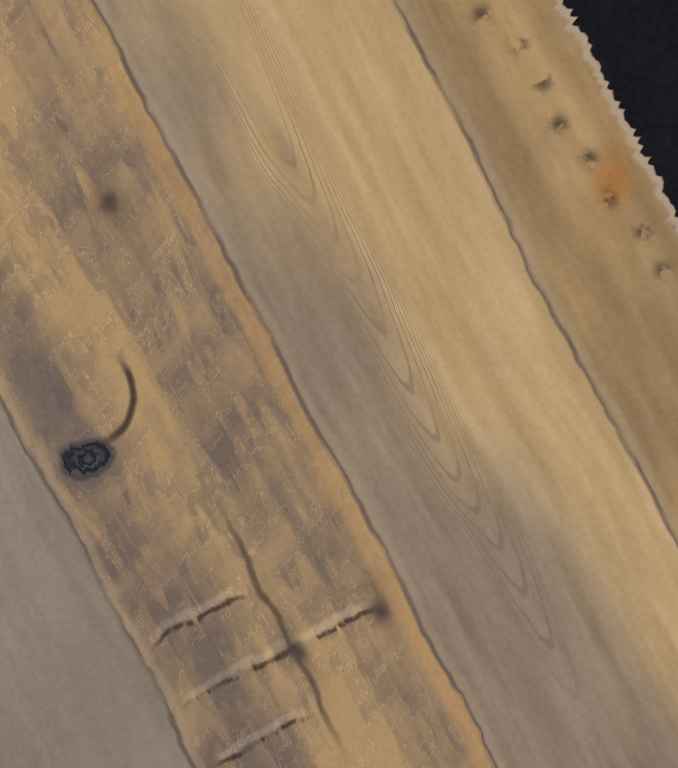
Give the GLSL for this texture, as a WebGL 1 fragment shader.

```glsl
precision highp float;
uniform vec2 u_resolution;

float hash(vec2 p) {
  return fract(sin(dot(p, vec2(127.1, 311.7))) * 43758.5453);
}

float noise(vec2 p) {
  vec2 i = floor(p), f = fract(p);
  f = f * f * (3.0 - 2.0 * f);
  return mix(mix(hash(i), hash(i + vec2(1.0, 0.0)), f.x),
             mix(hash(i + vec2(0.0, 1.0)), hash(i + 1.0), f.x), f.y);
}

float fbm(vec2 p) {
  float sum = 0.0, amp = 0.52;
  for (int i = 0; i < 5; i++) {
    sum += amp * noise(p);
    p = p * 2.03 + 17.1;
    amp *= 0.5;
  }
  return sum;
}

// Soft line of half width w around d = 0
float stroke(float d, float w) {
  float soft = w + 1.0 / u_resolution.y;
  return 1.0 - smoothstep(0.2 * w, soft + 0.3 * w, abs(d));
}

// Soft window between a and b
float span(float x, float a, float b, float soft) {
  return smoothstep(a - soft, a + soft, x) * (1.0 - smoothstep(b - soft, b + soft, x));
}

// Long smudge along the grain, size in (across, along)
float smudge(vec2 d, vec2 size) {
  d /= size;
  return exp(-dot(d, d));
}

// Weathered plank with curly figure, knots and cracks
vec3 rusticPlank(vec2 p, vec2 q, float grain, float blotch) {
  float curl = fbm(p * vec2(38.0, 30.0) + 5.0 * blotch + 3.0 * grain);
  float bands = 0.5 + 0.5 * cos((q.x - 0.32) * 25.1);
  float dark = 0.14 + 0.52 * bands + 1.3 * (blotch - 0.5) + 0.9 * (curl - 0.5)
             + 0.8 * (grain - 0.5) - 0.3 * smoothstep(0.45, 0.8, q.y);
  vec3 col = mix(vec3(0.67, 0.55, 0.40), vec3(0.44, 0.38, 0.34), clamp(dark, 0.0, 1.0));
  col += 0.07 * stroke(curl - 0.56, 0.02) * vec3(1.0, 0.85, 0.6);
  float wobble = 0.02 * (fbm(q * 22.0) - 0.5);

  // Cracks across and along the plank
  for (int i = 0; i < 3; i++) {
    float f = float(i);
    float d = q.y - 0.05 + 0.09 * f + wobble;
    float reach = span(q.x, 0.29, f == 1.0 ? 0.60 : 0.43, 0.02);
    col = mix(col, vec3(0.23, 0.18, 0.15), 0.75 * reach * stroke(d, 0.003) * smoothstep(0.3, 0.55, curl));
    col += 0.08 * reach * stroke(d - 0.009, 0.006);
  }
  float split = stroke(q.x - 0.463 + wobble, 0.005) * span(q.y, -0.16, 0.14, 0.06);
  col = mix(col, vec3(0.28, 0.23, 0.20), 0.65 * split);

  // Small knots
  for (int i = 0; i < 3; i++) {
    float f = float(i);
    vec2 d = q - vec2(0.53 + 0.08 * sin(4.0 * f), 0.582 - 0.63 * min(f, 1.0)) + wobble;
    col = mix(col, vec3(0.20, 0.17, 0.16), 0.85 * smudge(d, vec2(0.010, 0.013)));
    col = mix(col, vec3(0.37, 0.31, 0.28), 0.5 * smudge(d, vec2(0.018, 0.05)));
  }

  // Large knot with its stain and bark arc
  col = mix(col, vec3(0.37, 0.34, 0.34), 0.65 * smudge(q - vec2(0.31, 0.41), vec2(0.04, 0.09)));
  vec2 k = p - vec2(0.115, 0.401);
  float r = length(vec2(k.x, 1.4 * k.y - 0.3 * k.x)) + 0.035 * (curl - 0.5);
  float rings = 0.5 + 0.5 * sin(r * 420.0 + 9.0 * curl);
  vec3 knot = mix(vec3(0.14, 0.15, 0.17), vec3(0.36, 0.35, 0.36), rings * curl);
  col = mix(col, knot, 1.0 - smoothstep(0.030, 0.048, r));
  float arc = stroke(length(p - vec2(0.10, 0.485)) - 0.074 + 0.3 * wobble, 0.005);
  arc *= span(p.y, 0.425, 0.525, 0.015) * step(0.1, p.x);
  col = mix(col, vec3(0.21, 0.18, 0.16), 0.8 * arc);

  // Golden strip beside the seam
  return mix(col, vec3(0.68, 0.53, 0.37), 0.6 * span(q.x, 0.618, 0.66, 0.008) * smoothstep(0.2, 0.5, grain));
}

// Tan plank with nested arches in the grain
vec3 archedPlank(vec2 q, float grain, float blotch) {
  float gold = smoothstep(0.70, 0.97, q.x + 0.22 * (q.y - 0.1) + 0.22 * (blotch - 0.5));
  vec3 col = mix(vec3(0.53, 0.465, 0.40), vec3(0.71, 0.595, 0.435), gold);
  col += 0.13 * (grain - 0.5);
  float ds = q.x - 0.80 + 0.02 * (blotch - 0.5);
  float v = q.y - 150.0 * ds * ds + 0.08 * (blotch - 0.5) + 0.03 * grain;
  float arches = smoothstep(0.55, 1.0, sin(v * 95.0)) * span(v, -0.25, 0.55, 0.08);
  arches *= 1.0 - smoothstep(0.03, 0.09, abs(ds));
  col = mix(col, vec3(0.43, 0.375, 0.33), 0.45 * arches * smoothstep(0.25, 0.6, grain));
  return mix(col, vec3(0.42, 0.37, 0.33), 0.4 * smudge(q - vec2(0.798, 0.54), vec2(0.013, 0.05)));
}

// Golden plank with a row of dark flecks
vec3 fleckedPlank(vec2 p, vec2 q, float grain, float blotch) {
  vec3 col = mix(vec3(0.56, 0.46, 0.34), vec3(0.67, 0.55, 0.39), smoothstep(0.25, 0.75, blotch));
  col += 0.10 * (grain - 0.5);
  col = mix(col, vec3(0.64, 0.41, 0.20), 0.75 * smudge(p - vec2(0.797, 0.762), vec2(0.024, 0.035)));
  float ragged = fbm(p * 70.0);
  for (int i = 0; i < 8; i++) {
    float f = float(i);
    vec2 centre = vec2(1.16 + 0.007 * f + 0.03 * (hash(vec2(f, 3.0)) - 0.5), 0.574 - 0.058 * f);
    float fleck = smudge(q - centre, vec2(0.013, 0.011)) * smoothstep(0.35, 0.6, ragged);
    col = mix(col, vec3(0.29, 0.24, 0.20), 0.8 * fleck);
  }
  return col;
}

void main() {
  vec2 p = gl_FragCoord.xy / u_resolution.y;
  // Across and along the slanted planks
  vec2 q = vec2(p.x + 0.53 * p.y, (p.y - 0.53 * p.x) / 1.132);
  float s = q.x + 0.012 * (noise(q * vec2(4.0, 9.0)) - 0.5) + 0.004 * (noise(q * 60.0) - 0.5);
  float plank = floor((s - 0.258) / 0.39) + 1.0;

  // Grain bends around the large knot
  vec2 k = q - vec2(0.3275, 0.30);
  float bent = q.x - 0.7 * k.x * exp(-dot(k, k) * 250.0) + 0.02 * noise(q * 6.0);
  float grain = fbm(vec2(bent * 55.0, q.y * 6.0) + plank * 17.3);
  float blotch = fbm(vec2(q.x * 11.0, q.y * 5.0) + plank * 7.7);

  vec3 col = vec3(0.535, 0.485, 0.435) + 0.09 * (blotch - 0.5) + 0.05 * (grain - 0.5);
  if (plank > 2.5) col = fleckedPlank(p, q, grain, blotch);
  else if (plank > 1.5) col = archedPlank(q, grain, blotch);
  else if (plank > 0.5) col = rusticPlank(p, q, grain, blotch);

  // Seams with a pale bevel and a broken dark line
  float seam = (fract((s - 0.258) / 0.39 + 0.5) - 0.5) * 0.39;
  float worn = smoothstep(0.25, 0.65, noise(vec2(plank, q.y * 14.0)));
  col = mix(col, vec3(0.63, 0.55, 0.46), 0.5 * stroke(seam - 0.009, 0.009));
  col = mix(col, vec3(0.34, 0.30, 0.28), (0.3 + 0.4 * worn) * stroke(seam, 0.004));

  // Frayed edge and dark ground beyond
  float edge = q.x - 1.264 + 0.014 * (noise(vec2(q.x * 25.0, q.y * 170.0)) - 0.5);
  col = mix(col, vec3(0.68, 0.61, 0.54), 0.8 * stroke(edge + 0.006, 0.008));
  vec3 ground = vec3(0.10, 0.10, 0.12) + 0.03 * (fbm(p * 30.0) - 0.5);
  col = mix(col, ground, smoothstep(-0.002, 0.003, edge));

  col += 0.025 * (noise(p * 190.0) - 0.5);
  gl_FragColor = vec4(col, 1.0);
}
```
